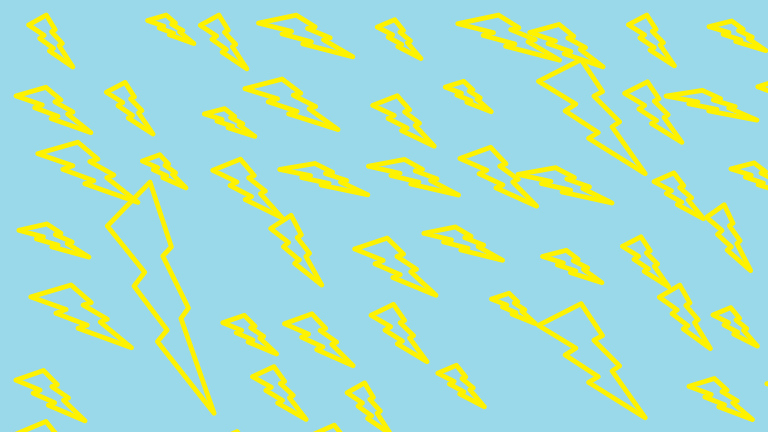
Reproduce this pattern procedurally as a WebGL 2 fragment shader.

```glsl
#version 300 es
precision highp float;
// Scattered outlined lightning bolts in yellow on a pale blue ground.

#define SKY vec3(0.600, 0.851, 0.918)
#define YELLOW vec3(1.0, 0.949, 0.0)
#define CELL vec2(0.1975, 0.1667)   // grid spacing, in canvas heights
#define JITTER 0.46                 // wander inside a cell
#define STAGGER 0.3                 // sideways shift of odd rows
#define MIN_SIZE vec2(0.100, 0.062)
#define MAX_SIZE vec2(0.240, 0.165)
#define HALF_STROKE 0.0056
#define MARGIN 0.035                // clear rim at the left and top
#define BIG_BOLTS 3

uniform vec2 u_resolution;
out vec4 fragColor;

// Bolt outline in a unit box, y pointing down
const int CORNERS = 11;
const vec2 BOLT[CORNERS] = vec2[CORNERS](
  vec2(0.40, 0.00), vec2(0.60, 0.28), vec2(0.52, 0.32), vec2(0.76, 0.545),
  vec2(0.69, 0.59), vec2(1.00, 1.00), vec2(0.47, 0.69), vec2(0.56, 0.64),
  vec2(0.25, 0.45), vec2(0.35, 0.39), vec2(0.00, 0.19));

// Integer hash: three values in 0..1 per cell and seed
vec3 hash3(vec2 cell, uint seed) {
  uvec3 v = uvec3(uvec2(ivec2(cell) + 64), seed) * 1664525u + 1013904223u;
  v.x += v.y * v.z; v.y += v.z * v.x; v.z += v.x * v.y;
  v ^= v >> 16u;
  v.x += v.y * v.z; v.y += v.z * v.x; v.z += v.x * v.y;
  return vec3(v >> 8u) / 16777216.0;
}

float segmentDistance(vec2 p, vec2 a, vec2 b) {
  vec2 pa = p - a, ba = b - a;
  return length(pa - ba * clamp(dot(pa, ba) / dot(ba, ba), 0.0, 1.0));
}

// Distance to the outline of a bolt stretched to the given box
float boltDistance(vec2 p, vec2 centre, vec2 size) {
  vec2 stretch = size * vec2(1.0, -1.0);
  vec2 q = p - centre;
  float d = 1e3;
  vec2 previous = (BOLT[CORNERS - 1] - 0.5) * stretch;
  for (int i = 0; i < CORNERS; i++) {
    vec2 corner = (BOLT[i] - 0.5) * stretch;
    d = min(d, segmentDistance(q, previous, corner));
    previous = corner;
  }
  return d;
}

// Big bolts: a tall one at the left, then two stacked at the right
vec2 bigCentre(int i) {
  return i == 0 ? vec2(0.372, 0.311) : vec2(1.37, 0.165 + 0.565 * float(i - 1));
}

vec2 bigSize(int i) {
  return vec2(0.247, i == 0 ? 0.535 : 0.264);
}

bool coveredByBig(vec2 centre) {
  for (int i = 0; i < BIG_BOLTS; i++) {
    vec2 gap = abs(centre - bigCentre(i)) - 0.5 * bigSize(i);
    if (max(gap.x, gap.y) < 0.0) return true;
  }
  return false;
}

// One small bolt per grid cell, left out where a big one stands
float smallBoltDistance(vec2 p, vec2 cell) {
  if (cell.x < 0.0 || cell.y > 5.0) return 1e3;
  vec2 wander = (hash3(cell, 1u).xy - 0.5) * JITTER;
  vec3 shape = hash3(cell, 2u);
  vec2 size = mix(MIN_SIZE, MAX_SIZE, vec2(pow(shape.x, 1.7), shape.y));
  float shift = STAGGER * mod(cell.y, 2.0);
  vec2 centre = (cell + 0.5 + wander + vec2(shift, 0.0)) * CELL;
  centre.x = max(centre.x, 0.5 * size.x + MARGIN);
  centre.y = min(centre.y, 1.0 - 0.5 * size.y - MARGIN);
  return coveredByBig(centre) ? 1e3 : boltDistance(p, centre, size);
}

void main() {
  vec2 p = gl_FragCoord.xy / u_resolution.y;
  float pixel = 1.0 / u_resolution.y;
  float d = 1e3;

  // Small bolts from this cell and its neighbours
  vec2 home = floor(p / CELL);
  for (int y = -1; y <= 1; y++)
    for (int x = -1; x <= 1; x++)
      d = min(d, smallBoltDistance(p, home + vec2(x, y)));

  // Big bolts
  for (int i = 0; i < BIG_BOLTS; i++)
    d = min(d, boltDistance(p, bigCentre(i), bigSize(i)));

  // Stroke with a smoothed edge
  float ink = clamp((HALF_STROKE - d) / pixel + 0.5, 0.0, 1.0);
  fragColor = vec4(mix(SKY, YELLOW, ink), 1.0);
}
```
